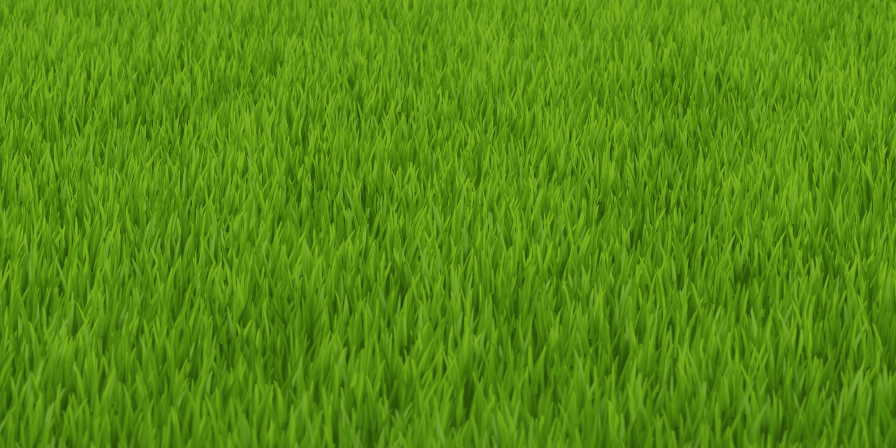
A Shadertoy shader for this texture:

```glsl
// A dense meadow of grass seen at a low angle, lit from behind.
// Rows of tapered, bending blades are painted from far to near; their size
// shrinks with depth, and focus is sharpest a little above the middle.

vec4 hash4(vec2 p) {
    vec4 q = fract(p.xyxy * vec4(0.1031, 0.1030, 0.0973, 0.1099));
    q += dot(q, q.wzxy + 33.33);
    return fract((q.xxyz + q.yzzw) * q.zywx);
}

float gradientNoise(vec2 p) {
    vec2 i = floor(p), f = p - i;
    vec2 u = f * f * f * (f * (f * 6.0 - 15.0) + 10.0);
    vec2 o = vec2(0.0, 1.0);
    float a = dot(hash4(i).xy * 2.0 - 1.0, f);
    float b = dot(hash4(i + o.yx).xy * 2.0 - 1.0, f - o.yx);
    float c = dot(hash4(i + o.xy).xy * 2.0 - 1.0, f - o.xy);
    float d = dot(hash4(i + o.yy).xy * 2.0 - 1.0, f - o.yy);
    return mix(mix(a, b, u.x), mix(c, d, u.x), u.y);
}

// Dark shade through mid green to sunlit yellow green
vec3 grassColor(float tone) {
    vec3 shade = mix(vec3(0.15, 0.29, 0.02), vec3(0.31, 0.53, 0.05), smoothstep(-0.1, 0.5, tone));
    return mix(shade, vec3(0.50, 0.71, 0.12), smoothstep(0.4, 1.0, tone));
}

void mainImage(out vec4 fragColor, in vec2 fragCoord) {
    vec2 uv = fragCoord / iResolution.y;
    float soft = max(0.6 / iResolution.y, 0.0014 + 0.011 * pow(uv.y - 0.6, 2.0));

    // Broad patches and the brightening toward the distance
    float light = 0.22 * (uv.y - 0.5) + 0.16 * gradientNoise(uv * vec2(3.0, 6.0))
                + 0.14 * gradientNoise(uv * vec2(11.0, 17.0) + 40.0);
    vec3 color = grassColor(0.15 + light);

    // Rows are evenly spaced in logarithmic depth
    float spacing = 0.012;
    float depth = -log(1.0 - 0.6 * uv.y) / 0.6;
    float nearestRow = floor(depth / spacing);

    for (int r = 1; r >= -14; r--) {
        float row = nearestRow + float(r);
        float scale = exp(-0.6 * row * spacing);
        float cellWidth = 0.03 * scale;
        float column = (uv.x - 1.0) / cellWidth + 7.0 * hash4(vec2(row, 3.7)).x;

        for (int c = -2; c <= 2; c++) {
            float cell = floor(column) + float(c);
            vec4 shape = hash4(vec2(cell, row) + 0.5);
            vec4 look = hash4(vec2(cell, row) + 91.3);

            // Position along the blade, from root to tip
            float rootY = (1.0 - exp(-0.6 * (row + shape.x) * spacing)) / 0.6;
            float blade = scale * mix(0.065, 0.14, shape.y);
            float t = (uv.y - rootY) / blade;
            if (t < 0.0 || t > 1.0) continue;

            // Leaning, curved spine and tapered width
            float lean = (shape.z - 0.42) * 0.55;
            float bend = (shape.w - 0.45) * 0.42;
            float spine = blade * (lean * t + bend * t * t);
            float slope = lean + 2.0 * bend * t;
            float side = (column - cell - look.x) * cellWidth - spine;
            side /= sqrt(1.0 + slope * slope);
            float halfWidth = scale * mix(0.006, 0.0105, look.y)
                            * pow(1.0 - t, 0.65) * (0.65 + 0.5 * t);
            float cover = smoothstep(-soft, soft, halfWidth - abs(side));
            cover *= 1.0 - smoothstep(0.92, 1.0, t);

            // Dark root, bright tip, and a fold along the middle
            float fold = smoothstep(-soft, soft, side * (look.w < 0.5 ? -1.0 : 1.0));
            float tone = 0.58 * look.z + 0.48 * t - 0.03 + 0.13 * (fold - 0.5) + light;
            vec3 leaf = grassColor(tone);

            // A few blades catch a pale sheen
            float sheen = smoothstep(0.88, 0.96, look.w) * smoothstep(0.2, 0.7, t);
            leaf = mix(leaf, vec3(0.48, 0.67, 0.24), 0.7 * sheen);
            color = mix(color, leaf, cover);
        }
    }
    fragColor = vec4(color, 1.0);
}
```
